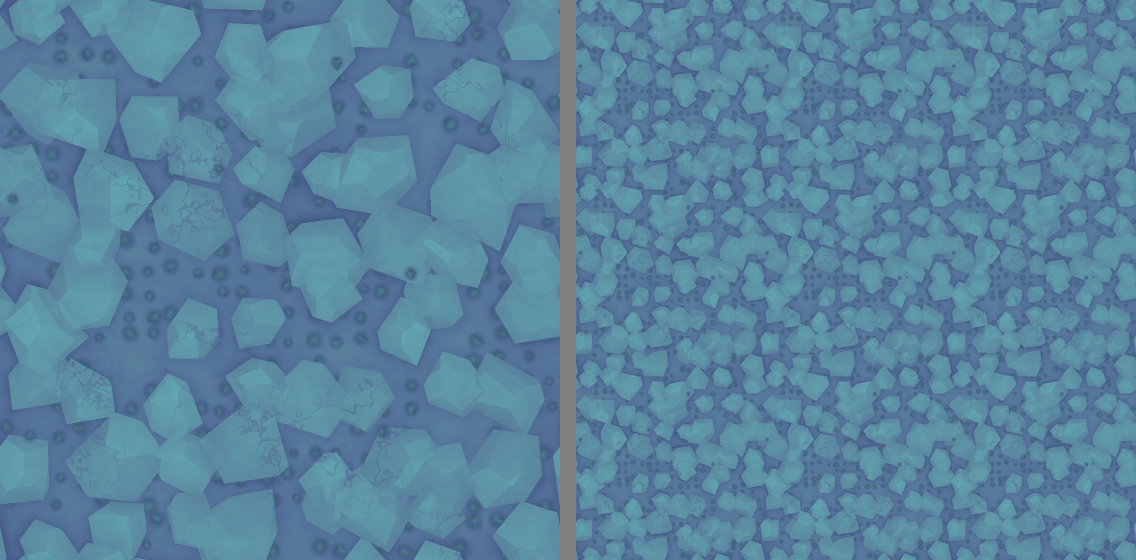
Left: one tile. Right: repeated 3 by 3.
Write a WebGL 2 fragment shader that draws this texture.

```glsl
#version 300 es
precision highp float;
// Tiling bed of faceted crystal rocks over a hazy blue floor with dark pebbles.
// Each rock is a jittered polygon whose height is the minimum of a few random planes;
// the highest rock wins, and its height and facet pick a tone from one colour ramp.

uniform vec2 u_resolution;
out vec4 fragColor;

const float TAU = 6.28318;
const float ROCK_GRID = 8.0;      // rocks per side
const float PEBBLE_GRID = 24.0;   // pebble cells per side
const float ROCK_MIN = 0.36;      // rock radii, in rock cells
const float ROCK_MAX = 0.63;
const float PEBBLE_SHARE = 0.62;
const float SHADOW_WIDTH = 0.13;  // in rock cells
const float CRACK_DEPTH = 0.3;
const float GRAIN = 0.13;
const vec3 DEEP = vec3(0.27, 0.36, 0.54);
const vec3 FLOOR_BLUE = vec3(0.33, 0.45, 0.60);
const vec3 HAZE = vec3(0.352, 0.525, 0.617);
const vec3 BRIGHT = vec3(0.385, 0.645, 0.69);
const vec3 PEBBLE_DARK = vec3(0.23, 0.36, 0.47);
const vec3 PEBBLE_LIGHT = vec3(0.32, 0.51, 0.58);

float hash(vec2 id, float k) {
    return fract(sin(dot(id, vec2(127.1, 311.7)) + k * 74.7) * 43758.5453);
}

vec2 direction(float turn) {
    return vec2(cos(turn * TAU), sin(turn * TAU));
}

// Value noise that wraps after a whole number of cells
float noise(vec2 p, float period) {
    vec2 q = p * period, i = floor(q), f = fract(q);
    f = f * f * (3.0 - 2.0 * f);
    vec2 a = mod(i, period), b = mod(i + 1.0, period);
    return mix(mix(hash(a, 0.0), hash(vec2(b.x, a.y), 0.0), f.x),
               mix(hash(vec2(a.x, b.y), 0.0), hash(b, 0.0), f.x), f.y);
}

float fbm(vec2 p, float period) {
    float sum = 0.0, weight = 0.5;
    for (int i = 0; i < 4; i++) {
        sum += weight * noise(p, period);
        period *= 2.0;
        weight *= 0.5;
    }
    return sum / 0.9375;
}

// Highest rock: x = tone times cover, y = cover, z = contact shadow
vec3 rocks(vec2 p) {
    vec2 q = p * ROCK_GRID, cell = floor(q);
    float top = -10.0, tone = 0.0, cover = 0.0, shadow = 0.0;
    for (int n = 0; n < 9; n++) {
        vec2 c = cell + vec2(n % 3 - 1, n / 3 - 1), id = mod(c, ROCK_GRID);
        vec2 d = q - c - 0.5 - 0.7 * (vec2(hash(id, 1.0), hash(id, 2.0)) - 0.5);
        float rank = hash(id, 3.0);
        float r = mix(ROCK_MIN, ROCK_MAX, hash(id, 4.0));
        // Outline polygon, whose sides also rise as steep bevels
        float edge = -10.0, height = 10.0, facet = 0.0;
        for (int i = 0; i < 6; i++) {
            float k = float(i);
            float turn = (k + 0.7 * hash(id, 10.0 + k)) / 6.0;
            float side = dot(d, direction(turn)) / r - 0.75 - 0.35 * hash(id, 20.0 + k);
            float bevel = 0.45 * hash(id, 30.0 + k) - 1.5 * side;
            edge = max(edge, side);
            if (bevel < height) {
                height = bevel;
                facet = -0.13 + 0.12 * hash(id, 40.0 + k);
            }
        }
        // Shallow bright planes that meet at an off-centre peak
        vec2 peak = 0.5 * r * (vec2(hash(id, 5.0), hash(id, 6.0)) - 0.5);
        for (int i = 0; i < 3; i++) {
            float k = float(i);
            float turn = hash(id, 7.0) + (k + 0.35 * hash(id, 50.0 + k)) / 3.0;
            float slope = mix(0.35, 1.0, hash(id, 60.0 + k));
            float plane = 0.85 - slope * dot(d - peak, direction(turn)) / r;
            if (plane < height) {
                height = plane;
                facet = -0.06 + 0.2 * hash(id, 70.0 + k);
            }
        }
        float level = height + 0.6 * rank;
        if (edge < 0.0 && level > top) {
            top = level;
            cover = 1.0;
            tone = 0.69 + 0.17 * height + facet + 0.1 * (rank - 0.5);
        }
        if (edge > 0.0) shadow = max(shadow, (0.5 + 0.5 * rank) * exp(-edge * r / SHADOW_WIDTH));
    }
    return vec3(tone * cover, cover, shadow);
}

vec3 ramp(float t) {
    vec3 c = mix(DEEP, FLOOR_BLUE, smoothstep(0.0, 0.35, t));
    c = mix(c, HAZE, clamp((t - 0.35) / 0.27, 0.0, 1.0));
    return mix(c, BRIGHT, clamp((t - 0.62) / 0.38, 0.0, 1.1));
}

// Small angular stones, each inside a dark soft halo
vec3 addPebbles(vec3 color, vec2 p, float cover) {
    vec2 q = p * PEBBLE_GRID, cell = floor(q);
    for (int n = 0; n < 9; n++) {
        vec2 c = cell + vec2(n % 3 - 1, n / 3 - 1), id = mod(c, PEBBLE_GRID);
        if (hash(id, 81.0) > PEBBLE_SHARE) continue;
        vec2 d = q - c - 0.5 - 0.5 * (vec2(hash(id, 82.0), hash(id, 83.0)) - 0.5);
        float r = mix(0.17, 0.3, hash(id, 84.0)), edge = -10.0, shade = 0.0;
        for (int i = 0; i < 5; i++) {
            float k = float(i);
            float side = dot(d, direction((k + 0.7 * hash(id, 90.0 + k)) / 5.0)) - r * (0.6 + 0.4 * hash(id, 100.0 + k));
            if (side > edge) {
                edge = side;
                shade = hash(id, 110.0 + k);
            }
        }
        float seen = hash(id, 85.0) > 0.95 ? 1.0 : 1.0 - cover;
        float core = smoothstep(0.0, 0.8, -edge / r);
        vec3 body = mix(PEBBLE_DARK, PEBBLE_LIGHT, 0.5 * shade + 0.45 * core);
        color = mix(color, DEEP * 0.93, 0.65 * seen * (1.0 - smoothstep(r * 0.6, r * 1.9, length(d))));
        color = mix(color, body, 0.9 * seen * smoothstep(0.03, -0.03, edge));
    }
    return color;
}

void main() {
    vec2 p = gl_FragCoord.xy / u_resolution;
    vec3 relief = vec3(0.0);
    for (int s = 0; s < 4; s++)
        relief += 0.25 * rocks(p + (vec2(s % 2, s / 2) - 0.5) * 0.5 / u_resolution);
    float cover = relief.y;

    // Floor haze, rock tone and contact shadows
    float ground = 0.46 + 0.5 * (fbm(p, 7.0) - 0.5) - 0.34 * relief.z;
    float tone = ground * (1.0 - cover) + relief.x - 0.1 * cover * relief.z;

    // Thin broken cracks in patches, then fine grain
    vec2 bent = p + 0.012 * (vec2(fbm(p, 31.0), fbm(p.yx, 37.0)) - 0.5);
    float line = min(abs(fbm(bent, 17.0) - 0.5), abs(fbm(bent.yx, 23.0) - 0.47));
    float patches = smoothstep(0.48, 0.68, fbm(p.yx, 6.0));
    tone -= CRACK_DEPTH * patches * (0.3 + 0.7 * cover) * (1.0 - smoothstep(0.003, 0.022, line));
    tone += GRAIN * (fbm(p, 64.0) - 0.5);

    fragColor = vec4(addPebbles(ramp(tone), p, cover), 1.0);
}
```
